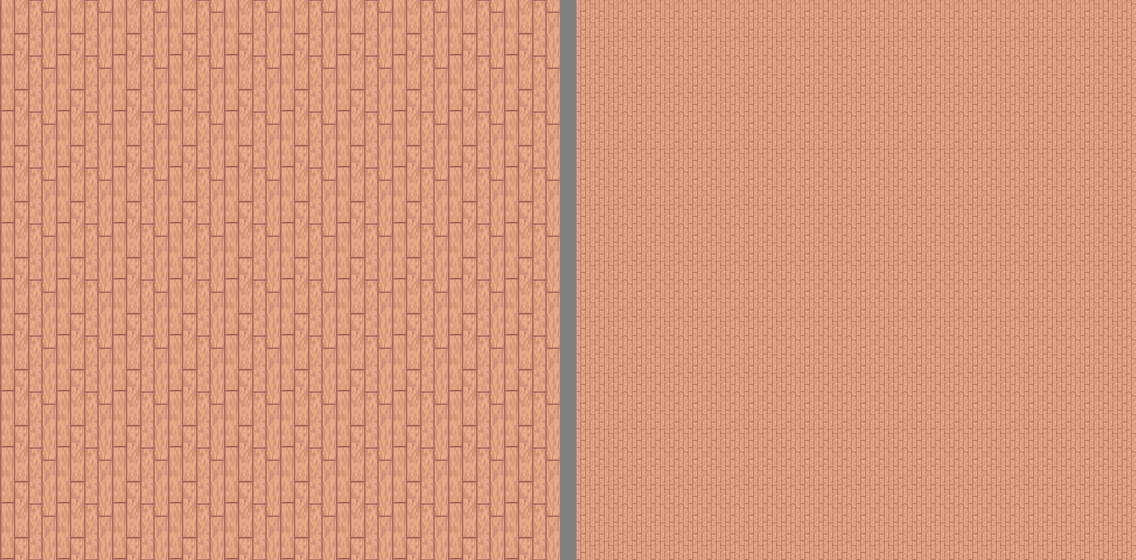
Left, the tile; right, the same tile 3 across and 3 down.
Give the GLSL for this texture, as a WebGL 2 fragment shader.

```glsl
#version 300 es
precision highp float;
uniform vec2 u_resolution;
out vec4 outColor;

const float REPEATS = 10.0;       // cells across and down
const int PLANKS = 4;             // planks in each cell
const float SEAM_HALF = 0.0145;   // half line width, in cells
const float SEAMS[PLANKS] = float[](0.013, 0.260, 0.515, 0.750);
const float JOINTS[PLANKS] = float[](0.024, 0.398, 0.998, 0.781);

const vec3 LIGHT_WOOD = vec3(0.89, 0.67, 0.53);
const vec3 MID_WOOD = vec3(0.85, 0.62, 0.49);
const vec3 DARK_WOOD = vec3(0.82, 0.58, 0.47);
const vec3 SEAM_DARK = vec3(0.63, 0.40, 0.35);
const vec3 SEAM_SOFT = vec3(0.69, 0.46, 0.40);

float hash(vec2 p, float seed) {
    uvec2 q = uvec2(p);
    uint h = q.x * 374761393u + q.y * 668265263u + uint(seed) * 1274126177u;
    h = (h ^ (h >> 13)) * 1103515245u;
    h = (h ^ (h >> 15)) * 2246822519u;
    return float((h ^ (h >> 16)) & 65535u) / 65535.0;
}

// Value noise that wraps after `period` lattice steps
float wrapNoise(vec2 p, vec2 period, float seed) {
    vec2 i = floor(p);
    vec2 f = p - i;
    f = f * f * (3.0 - 2.0 * f);
    vec2 a = mod(i, period);
    vec2 b = mod(i + 1.0, period);
    float low = mix(hash(a, seed), hash(vec2(b.x, a.y), seed), f.x);
    float high = mix(hash(vec2(a.x, b.y), seed), hash(b, seed), f.x);
    return mix(low, high, f.y);
}

// Distance between two positions on a unit circle of cells
float wrapDistance(float a, float b) {
    return abs(fract(a - b + 0.5) - 0.5);
}

float lineMask(float dist, float halfWidth, float pixel) {
    return clamp(0.5 + (halfWidth - dist) / pixel, 0.0, 1.0);
}

// Vertical flecks in three tones, shorter on the middle planks
vec3 woodGrain(vec2 cell, int plank) {
    bool shortFlecks = plank == 1 || plank == 2;
    vec2 period = vec2(36.0, shortFlecks ? 17.0 : 11.0);
    float seed = float(plank + 1);
    float bend = 0.006 * sin(6.2831853 * (3.0 * cell.y + 0.3 * seed));
    float fleck = wrapNoise((cell + vec2(bend, 0.0)) * period, period, seed);
    vec3 wood = mix(DARK_WOOD, MID_WOOD, smoothstep(0.30, 0.38, fleck));
    return mix(wood, LIGHT_WOOD, smoothstep(0.53, 0.61, fleck));
}

void main() {
    vec2 cell = fract(gl_FragCoord.xy / u_resolution * REPEATS);
    float pixel = REPEATS / min(u_resolution.x, u_resolution.y);

    // Find the plank and the nearest long seam
    int plank = PLANKS - 1;
    float seamDist = 1.0;
    for (int i = 0; i < PLANKS; i++) {
        if (cell.x >= SEAMS[i]) plank = i;
        seamDist = min(seamDist, wrapDistance(cell.x, SEAMS[i]));
    }

    // Wood, then the end joint, then the long seams on top
    vec3 color = woodGrain(cell, plank);
    float jointDist = wrapDistance(cell.y, JOINTS[plank]);
    vec3 jointColor = plank < 2 ? SEAM_DARK : mix(SEAM_DARK, SEAM_SOFT, 0.6);
    color = mix(color, jointColor, lineMask(jointDist, SEAM_HALF, pixel));
    vec3 seamColor = mix(SEAM_DARK, SEAM_SOFT, smoothstep(0.0, SEAM_HALF, seamDist));
    color = mix(color, seamColor, lineMask(seamDist, SEAM_HALF, pixel));
    outColor = vec4(color, 1.0);
}
```
